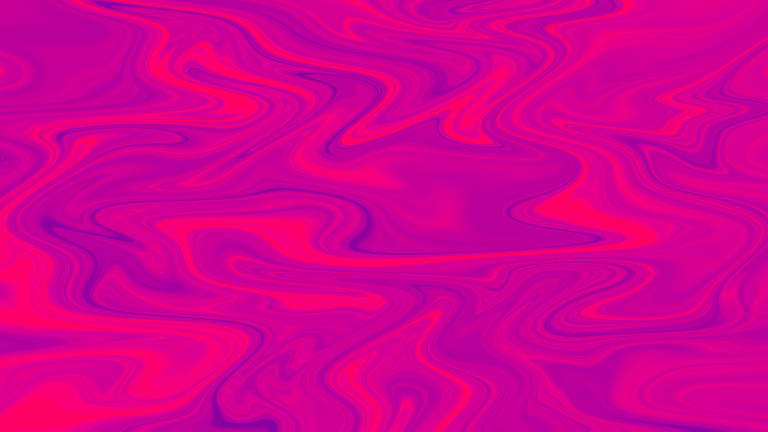
Write a Shadertoy shader that draws this background.

```glsl
// Marbled liquid in magenta, violet and hot red. The plane is folded by
// sheared waves and an elliptical swirl, which draws a field of layered
// sines out into long filaments; its level is then looked up in a ramp.

const vec2  STRETCH        = vec2(0.66, 1.0); // below 1 lengthens features along x
const int   FOLDS_FINE     = 6;     // folds seen directly on the surface
const int   FOLDS_BROAD    = 5;     // folds under the swirl
const float FOLD_FREQ      = 11.5;
const float FOLD_SHEAR     = 1.05;
const float BROAD_FREQ     = 5.5;
const float BROAD_SHEAR    = 1.4;
const float SWIRL_TURN     = 4.2;   // radians at the centre
const float SWIRL_FALLOFF  = 4.0;
const float PAINT_FREQ     = 3.6;
const float FILAMENT_FREQ  = 13.0;
const float FILAMENT_LEVEL = 0.55;
const float HAIR_FREQ      = 37.0;
const float HAIR_LEVEL     = 0.38;
const float PAINT_BIAS     = -0.14; // below 0 favours violet over red
const float GOLDEN_ANGLE   = 2.4;
const int   SAMPLES        = 3;     // per axis, for smooth edges

const int STOPS = 7;
const float STOP_AT[STOPS] = float[](0.0, 0.03, 0.22, 0.52, 0.73, 0.865, 0.955);
const vec3 STOP_COLOUR[STOPS] = vec3[](
    vec3(0.50, 0.0, 0.63), vec3(0.71, 0.0, 0.61), vec3(0.79, 0.0, 0.59),
    vec3(0.84, 0.0, 0.57), vec3(0.90, 0.0, 0.54), vec3(0.97, 0.0, 0.48),
    vec3(1.00, 0.0, 0.39));

vec2 direction(float angle) { return vec2(cos(angle), sin(angle)); }

mat2 rotation(float angle) {
    vec2 d = direction(angle);
    return mat2(d.x, d.y, -d.y, d.x);
}

// Slides the plane along one direction by a wave running across it.
vec2 fold(vec2 p, float angle, float freq, float shear, float phase) {
    vec2 along = direction(angle);
    float x = dot(p, vec2(-along.y, along.x)) * freq + phase;
    return p + along * shear / freq * (sin(x) + 0.5 * sin(2.3 * x + 1.7));
}

// Sum of four crossing sines, scaled to unit variance.
float layeredSines(vec2 p, float freq) {
    float sum = 0.0;
    for (int i = 0; i < 4; i++) {
        float k = float(i);
        vec2 d = direction(GOLDEN_ANGLE * k + freq);
        sum += sin(dot(p, d) * freq * (1.0 + 0.23 * k) + 1.7 * k * k);
    }
    return sum / sqrt(2.0);
}

vec3 ramp(float level) {
    vec3 colour = STOP_COLOUR[0];
    for (int i = 1; i < STOPS; i++) {
        float t = clamp((level - STOP_AT[i - 1]) / (STOP_AT[i] - STOP_AT[i - 1]), 0.0, 1.0);
        colour = mix(colour, STOP_COLOUR[i], t);
    }
    return colour;
}

vec3 marble(vec2 p) {
    p *= STRETCH;
    float rim = smoothstep(0.42, 0.75, length(p));

    // Surface folds, calmer towards the rim
    for (int i = 0; i < FOLDS_FINE; i++) {
        float k = float(i);
        float shear = FOLD_SHEAR * mix(1.0, 0.75, rim);
        p = fold(p, GOLDEN_ANGLE * k + 0.3, FOLD_FREQ * (1.0 - 0.09 * k), shear, 2.1 * k * k + 0.8);
    }

    // Elliptical swirl
    p = rotation(SWIRL_TURN * exp(-SWIRL_FALLOFF * dot(p, p))) * p;

    // Deep folds
    for (int i = 0; i < FOLDS_BROAD; i++) {
        float k = float(i);
        p = fold(p, GOLDEN_ANGLE * k + 1.1, BROAD_FREQ * (1.0 - 0.12 * k), BROAD_SHEAR, 1.3 * k * k + 2.0);
    }

    // Paint, filaments and hairlines, spread to an even share of levels
    float calm = 1.0 - 0.7 * rim;
    float fine = FILAMENT_LEVEL * calm;
    float hair = HAIR_LEVEL * calm;
    float paint = layeredSines(p, PAINT_FREQ)
                + fine * layeredSines(p, FILAMENT_FREQ)
                + hair * layeredSines(p, HAIR_FREQ);
    paint = paint / sqrt(1.0 + fine * fine + hair * hair) + PAINT_BIAS;
    return ramp(1.0 / (1.0 + exp(-1.7 * paint)));
}

void mainImage(out vec4 fragColor, in vec2 fragCoord) {
    vec3 sum = vec3(0.0);
    for (int y = 0; y < SAMPLES; y++) {
        for (int x = 0; x < SAMPLES; x++) {
            vec2 jitter = (vec2(x, y) + 0.5) / float(SAMPLES) - 0.5;
            sum += marble((fragCoord + jitter - 0.5 * iResolution.xy) / iResolution.y);
        }
    }
    fragColor = vec4(sum / float(SAMPLES * SAMPLES), 1.0);
}
```
